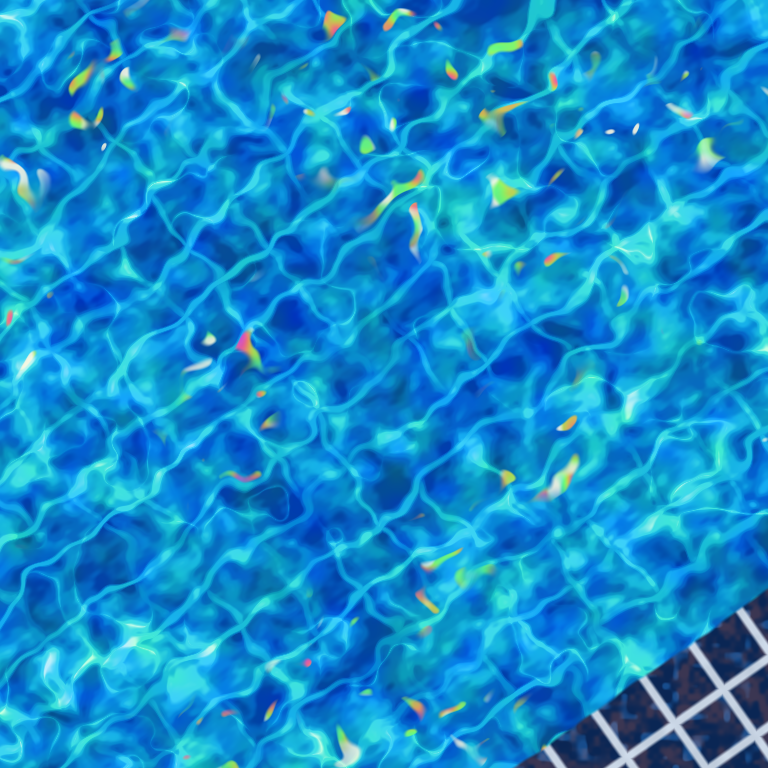
Give the GLSL for this texture, as a WebGL 2 fragment shader.

```glsl
#version 300 es
precision highp float;
// Sunlit pool water rippling over a slanted tile grid, with a dry tiled border in the corner.
uniform vec2 u_resolution;
out vec4 fragColor;

float hash(vec2 p) {
  vec3 q = fract(p.xyx * 0.1031);
  q += dot(q, q.yzx + 33.33);
  return fract((q.x + q.y) * q.z);
}

float noise(vec2 p) {
  vec2 i = floor(p), f = fract(p);
  f = f * f * (3.0 - 2.0 * f);
  return mix(mix(hash(i), hash(i + vec2(1, 0)), f.x),
             mix(hash(i + vec2(0, 1)), hash(i + vec2(1, 1)), f.x), f.y);
}

// Two independent noises centred on zero
vec2 noise2(vec2 p) {
  return vec2(noise(p), noise(p + vec2(37.2, 81.7))) - 0.5;
}

// Deep blue through cyan to near white
vec3 waterRamp(float t) {
  vec3 c = mix(vec3(0.01, 0.27, 0.64), vec3(0.02, 0.41, 0.76), smoothstep(-0.15, 0.18, t));
  c = mix(c, vec3(0.03, 0.55, 0.82), smoothstep(0.2, 0.45, t));
  c = mix(c, vec3(0.09, 0.71, 0.89), smoothstep(0.45, 0.7, t));
  c = mix(c, vec3(0.24, 0.86, 0.91), smoothstep(0.7, 0.92, t));
  return mix(c, vec3(0.74, 0.97, 0.93), smoothstep(1.02, 1.45, t));
}

// Distance to the nearest grid line on each axis, in cells
vec2 lineDistance(vec2 grid) {
  return 0.5 - abs(fract(grid) - 0.5);
}

vec3 water(vec2 p, vec2 rowPos) {
  // Refraction bends the grid, which also fans out away from the border
  vec2 ripple = noise2(p * 17.0) * 0.034 + noise2(p * 40.0 + 5.0) * 0.018;
  vec2 bent = vec2(rowPos.x, rowPos.y * (1.0 - 0.13 * rowPos.x)) + ripple;
  vec2 grid = (bent - vec2(0.05, 0.0)) / vec2(0.077, 0.073);
  vec2 edge = lineDistance(grid);

  // Grout: long rows are clear, cross joints are broken
  float rowLine = 1.0 - smoothstep(0.025, 0.11, edge.y);
  float joint = 1.0 - smoothstep(0.02, 0.1, edge.x);
  rowLine *= 0.45 + 0.75 * noise(p * 13.0 + 20.0);
  joint *= smoothstep(0.2, 0.75, noise(p * 15.0 + 50.0));
  float inside = smoothstep(0.0, 0.2, min(edge.x, edge.y));

  // Mottled light, fine streaks and thin caustic threads
  vec2 flow = p + ripple * 0.8;
  float tone = 0.35 + 0.4 * (noise(p * 8.0 + 3.0) - 0.5);
  tone += 0.75 * (noise(flow * 29.0 + 11.0) - 0.5);
  tone += 0.6 * (noise(flow * 58.0 + 60.0) - 0.5);
  tone += 0.18 * (noise(rowPos * vec2(70.0, 150.0)) - 0.5);
  tone += inside * (0.32 * (hash(floor(grid)) - 0.5) - 0.06);
  float thread = 1.0 - abs(2.0 * noise(flow * 23.0 + 90.0) - 1.0);
  tone += 0.5 * pow(thread, 9.0) * smoothstep(0.3, 0.65, noise(p * 12.0 + 70.0));
  float grout = max(rowLine, 0.75 * joint);
  tone = mix(tone, max(tone, 0.35) + 0.4, min(grout, 1.0));

  vec3 color = waterRamp(tone);
  color += (noise(p * 31.0 + 140.0) - 0.5) * vec3(-0.03, -0.1, 0.14);
  color += (noise(p * 44.0 + 170.0) - 0.5) * vec3(0.0, 0.06, -0.1);

  // Sparse prismatic glints stretched along the rows
  float spark = noise(bent * vec2(33.0, 52.0) + 210.0);
  float cluster = smoothstep(0.42, 0.68, noise(p * 7.0 + 240.0));
  float hue = 0.6 * noise(p * 48.0 + 270.0) - 0.45;
  vec3 prism = 0.64 + 0.36 * cos(6.2832 * (hue + vec3(0.0, 0.33, 0.67)));
  prism = mix(prism, vec3(0.98, 0.97, 0.88), smoothstep(0.55, 0.75, noise(p * 36.0 + 300.0)));
  return mix(color, prism, 0.9 * cluster * smoothstep(0.79, 0.93, spark));
}

vec3 border(vec2 p, vec2 rowPos, float pixel) {
  vec2 size = vec2(0.077, 0.073);
  vec2 edge = lineDistance((rowPos - vec2(0.05, 0.0)) / size) * size;
  // The waterline itself has no grout
  if (rowPos.y > -0.036) edge.y = 1.0;
  float mottle = noise(p * 55.0) * 0.6 + noise(p * 130.0) * 0.4;
  vec3 tile = mix(vec3(0.04, 0.15, 0.33), vec3(0.23, 0.21, 0.32), smoothstep(0.25, 0.75, mottle));
  tile += vec3(0.05, 0.15, 0.22) * smoothstep(0.6, 0.9, noise(p * 75.0 + 30.0));
  float grout = 1.0 - smoothstep(0.004 - pixel, 0.007 + pixel, min(edge.x, edge.y));
  return mix(tile, vec3(0.78, 0.83, 0.89) + 0.08 * (mottle - 0.5), grout);
}

void main() {
  vec2 p = gl_FragCoord.xy / u_resolution.y;
  float pixel = 1.0 / u_resolution.y;

  // Axes along and across the tile rows, measured from the waterline
  vec2 fromEdge = p - vec2(0.67, 0.0);
  vec2 along = vec2(0.818, 0.575);
  vec2 rowPos = vec2(dot(fromEdge, along), dot(fromEdge, vec2(-along.y, along.x)));

  float shore = rowPos.y + 0.004 * (noise(p * 40.0) - 0.5);
  float wet = smoothstep(-0.0015 - pixel, 0.0015 + pixel, shore);
  vec3 color = mix(border(p, rowPos, pixel), water(p, rowPos), wet);
  fragColor = vec4(clamp(color, 0.0, 1.0), 1.0);
}
```
